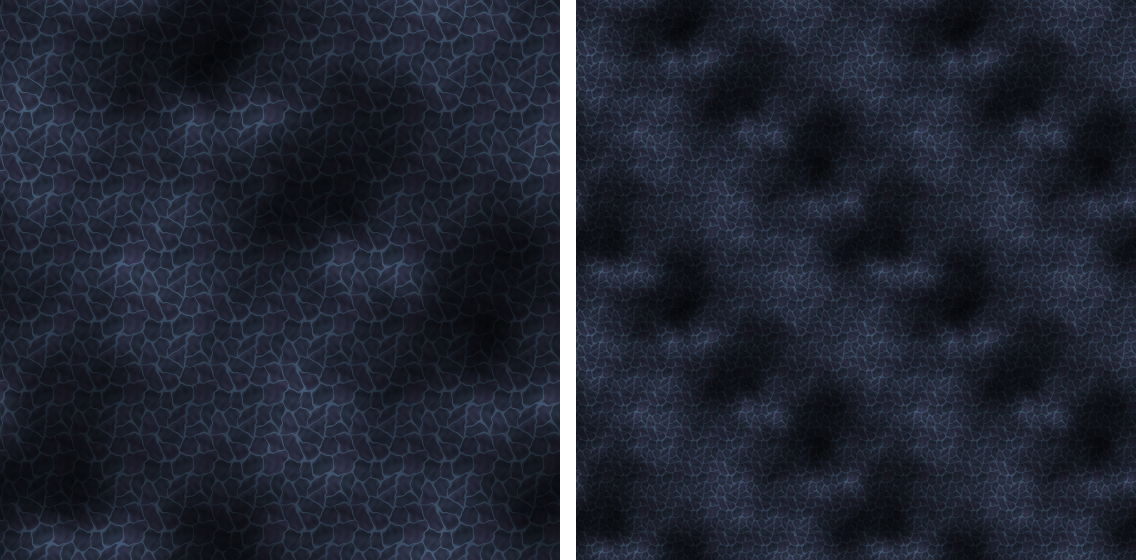
Left, the tile; right, the same tile 2 across and 2 down.
Give the GLSL for this texture, as a Shadertoy shader.

```glsl
// Dark stony web: an 8 by 8 repeat of broken cells with thin blue-grey veins,
// made from wrapped cellular noise bent by sines. Soft light and shadow clouds,
// stepped along a diagonal and wrapped at the borders, vary the repeats.

const float TAU = 6.2831853;
const float REPEATS = 8.0;
const float CELLS = 4.0; // cells across one repeat

vec2 hash2(vec2 cell) {
    vec2 s = vec2(dot(cell, vec2(127.1, 311.7)), dot(cell, vec2(269.5, 183.3)));
    return fract(sin(s + 5.3) * 4375.85);
}

// Offset from a point to the nearest wrapped copy of a centre
vec2 wrapped(vec2 p, vec2 centre) {
    vec2 d = p - centre;
    return d - floor(d + 0.5);
}

float blob(vec2 p, vec2 centre, float radius) {
    vec2 d = wrapped(p, centre) / radius;
    return exp(-dot(d, d));
}

// x: rounded distance to the cell border, y: random value of the cell
vec2 cellWeb(vec2 p) {
    vec2 base = floor(p);
    vec3 nearest = vec3(9.0);
    float tone = 0.0;
    for (int j = -2; j <= 2; j++)
    for (int i = -2; i <= 2; i++) {
        vec2 cell = base + vec2(i, j);
        vec2 rnd = hash2(mod(cell, CELLS));
        float d = length(cell + rnd - p);
        if (d < nearest.x) {
            nearest = vec3(d, nearest.xy);
            tone = fract(rnd.x * 7.0 + rnd.y * 3.0);
        } else if (d < nearest.y) nearest = vec3(nearest.x, d, nearest.y);
        else nearest.z = min(nearest.z, d);
    }
    // The harmonic blend flares the veins where three cells meet
    vec2 gap = max(nearest.yz - nearest.x, 0.0001);
    return vec2(gap.x * gap.y / (gap.x + gap.y), tone);
}

// Large clouds of light and shade
float cloudLight(vec2 p) {
    p += 0.018 * sin(TAU * (3.0 * p.yx + vec2(2.0, -1.0) * p + vec2(0.1, 0.6)));
    p += 0.009 * sin(TAU * (7.0 * p.yx + vec2(-3.0, 4.0) * p + vec2(0.4, 0.2)));
    float light = 0.10 * sin(TAU * (5.0 * p.x + 2.0 * p.y)) * sin(TAU * (6.0 * p.y - 3.0 * p.x));
    for (int k = 0; k < 4; k++) {
        vec2 q = p - float(k) * vec2(0.25, -0.25);
        float deep = k % 2 == 0 ? 1.0 : 0.65;
        light += 0.55 * blob(q, vec2(0.46, 0.80), 0.062);
        light += 0.50 * blob(q, vec2(0.345, 0.775), 0.055);
        light += 0.32 * blob(q, vec2(0.06, 0.80), 0.13);
        light += 0.24 * blob(q, vec2(0.75, 0.92), 0.12);
        light -= 1.00 * deep * blob(q, vec2(0.375, 0.875), 0.065);
        light -= 0.80 * deep * blob(q, vec2(0.50, 0.62), 0.105);
        light -= 0.85 * deep * blob(q, vec2(0.90, 0.52), 0.11);
    }
    return 0.95 * exp(light);
}

void mainImage(out vec4 fragColor, in vec2 fragCoord) {
    vec2 uv = fragCoord / iResolution.xy;
    vec2 tile = uv * REPEATS;

    // Bend the cell borders, coarsely and then finely
    vec2 bent = tile + 0.045 * sin(TAU * (tile.yx + vec2(0.3, 0.8)));
    bent += 0.018 * sin(TAU * (3.0 * tile.yx + vec2(1.0, -1.0) * tile));
    bent += 0.007 * sin(TAU * (8.0 * tile.yx + vec2(3.0, -2.0) * tile));
    vec2 web = cellWeb(bent * CELLS);

    // Blue pools that thicken the veins at two places in each repeat
    vec2 a = wrapped(tile, vec2(0.54, 0.32)) * vec2(1.0, 0.55);
    vec2 b = wrapped(tile, vec2(0.75, 0.09)) * vec2(1.0, 0.70);
    float pool = exp(-420.0 * dot(a, a)) + exp(-260.0 * dot(b, b));

    // Veins of uneven width
    float uneven = sin(TAU * (tile.x + 2.0 * tile.y)) * sin(TAU * (2.0 * tile.x - tile.y));
    float width = 0.050 + 0.022 * uneven + 0.17 * pool;
    float soft = 0.012 + 0.65 * REPEATS * CELLS / iResolution.y;
    float vein = 1.0 - smoothstep(width - soft, width + soft, web.x);

    // Fibres and smudges inside the cells
    float fibre = sin(TAU * (5.0 * tile.y + 0.4 * sin(TAU * tile.x)))
                * sin(TAU * (tile.x + tile.y + 0.2));
    fibre += 0.7 * sin(TAU * (8.0 * tile.x + 0.5 * sin(TAU * 2.0 * tile.y)))
                 * sin(TAU * (2.0 * tile.y - tile.x));
    fibre += 0.5 * sin(TAU * (tile.y + 0.1 * sin(TAU * tile.x) + 0.15));

    vec3 stone = mix(vec3(0.100, 0.124, 0.165), vec3(0.128, 0.132, 0.190), web.y);
    stone *= 1.0 + 0.13 * fibre;
    vec3 veinColor = mix(vec3(0.190, 0.255, 0.325), vec3(0.205, 0.265, 0.430), min(1.3 * pool, 1.0));

    vec3 color = mix(stone, veinColor, 0.92 * vein) * cloudLight(uv);
    fragColor = vec4(color, 1.0);
}
```
